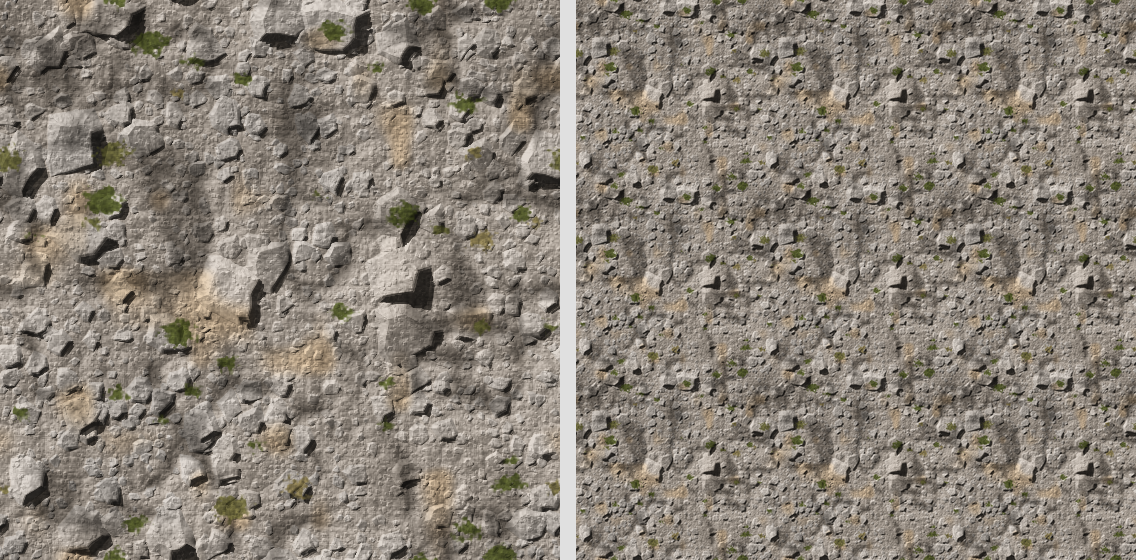
Left: one tile. Right: repeated 3 by 3.
This texture is drawn by a Shadertoy shader. Its source:

```glsl
// Sunlit scree: faceted stones of several sizes on craggy, gritty soil with
// sparse grass tufts. A wrapping height field is built from scattered convex
// stones and ridged noise, then lit from the upper left with cast shadows.

const vec2 TO_LIGHT = vec2(-0.68, 0.73);
const float LIGHT_SLOPE = 0.8;
const float TAU = 6.2831853;

// Sine hash of a lattice cell that wraps after n cells
float hash(vec2 cell, float n, float seed) {
    return fract(sin(dot(mod(cell, n), vec2(127.1, 311.7)) + seed * 74.7) * 43758.5453);
}

vec2 hash2(vec2 cell, float n, float seed) {
    return vec2(hash(cell, n, seed), hash(cell, n, seed + 0.37));
}

// Value noise with n whole cells across the canvas
float noise(vec2 p, float n, float seed) {
    vec2 g = p * n, c = floor(g), f = g - c;
    f = f * f * (3.0 - 2.0 * f);
    float low = mix(hash(c, n, seed), hash(c + vec2(1, 0), n, seed), f.x);
    float high = mix(hash(c + vec2(0, 1), n, seed), hash(c + vec2(1, 1), n, seed), f.x);
    return mix(low, high, f.y);
}

// Ridged noise: creases and grit, roughly 0 to 1
float crag(vec2 p) {
    float sum = 0.0, amp = 0.5, n = 9.0;
    for (int i = 0; i < 6; i++) {
        sum += amp * abs(2.0 * noise(p, n, float(i)) - 1.0);
        amp *= 0.52;
        n *= 2.0;
    }
    return sum;
}

// One layer of faceted stones: x = height, y = random value of the stone
vec2 stoneLayer(vec2 p, float n, float fill, float seed) {
    vec2 g = p * n, cell = floor(g), best = vec2(0.0);
    for (int j = -1; j <= 1; j++)
    for (int i = -1; i <= 1; i++) {
        vec2 c = cell + vec2(i, j);
        if (hash(c, n, seed) > fill) continue;
        vec2 q = g - c - 0.15 - 0.7 * hash2(c, n, seed + 1.0);
        if (dot(q, q) > 0.8) continue;
        vec2 rnd = hash2(c, n, seed + 2.0);
        float size = mix(0.18, 0.52, rnd.x);
        // Convex outline from jittered half planes
        float d = 0.0;
        for (int k = 0; k < 6; k++) {
            float jitter = fract(rnd.y * (17.3 + 13.7 * float(k)));
            float a = (float(k) + 0.75 * jitter + rnd.y * 6.0) * TAU / 6.0;
            d = max(d, dot(q, vec2(cos(a), sin(a))) * (0.85 + 0.4 * jitter));
        }
        vec2 tilt = (fract(rnd * 31.7) - 0.5) * 0.9;
        float h = min((size - d) * 1.7, size * 0.55 + dot(q, tilt)) / n;
        if (h > best.x) best = vec2(h, rnd.y);
    }
    return best;
}

vec2 higher(vec2 a, vec2 b) { return a.x > b.x ? a : b; }

// Boulders, rocks and pebbles with roughened outlines
vec2 stones(vec2 p) {
    p += 0.009 * (vec2(noise(p, 38.0, 11.0), noise(p, 38.0, 12.0)) - 0.5);
    vec2 s = stoneLayer(p, 9.0, 0.42, 20.0);
    s = higher(s, stoneLayer(p, 21.0, 0.5, 30.0));
    return higher(s, stoneLayer(p, 47.0, 0.5, 40.0));
}

float surface(vec2 p, float stoneHeight, float roughness) {
    return stoneHeight + 0.042 * roughness + stoneLayer(p, 104.0, 0.5, 50.0).x;
}

float surfaceAt(vec2 p) { return surface(p, stones(p).x, crag(p)); }

// Shadow cast by the stones, 0 = lit
float castShadow(vec2 p, float base) {
    float shade = 0.0;
    for (int i = 1; i <= 5; i++) {
        float t = 0.0012 * float(i * (i + 1));
        float rise = stones(p + TO_LIGHT * t).x - base - t * LIGHT_SLOPE;
        shade = max(shade, smoothstep(-0.0005, 0.003, rise));
    }
    return shade;
}

// Ragged grass tufts: x = cover, y = dryness
vec2 tufts(vec2 p, float n) {
    vec2 g = p * n, cell = floor(g), best = vec2(0.0);
    float ragged = noise(p, 90.0, 61.0) + noise(p, 190.0, 62.0) - 1.0;
    for (int j = -1; j <= 1; j++)
    for (int i = -1; i <= 1; i++) {
        vec2 c = cell + vec2(i, j);
        if (hash(c, n, 63.0) > 0.3) continue;
        vec2 rnd = hash2(c, n, 65.0);
        vec2 q = (g - c - hash2(c, n, 64.0)) * vec2(0.85, 1.15);
        float radius = mix(0.1, 0.34, rnd.x * rnd.x);
        float cover = smoothstep(0.06, -0.08, length(q) - radius + 0.22 * ragged);
        if (cover > best.x) best = vec2(cover, rnd.y);
    }
    return best;
}

void mainImage(out vec4 fragColor, in vec2 fragCoord) {
    vec2 p = fragCoord / iResolution.xy;
    float eps = 0.0017;
    vec2 stone = stones(p);
    float rough = crag(p);

    // Slope lighting
    float h = surface(p, stone.x, rough);
    vec2 slope = vec2(surfaceAt(p + vec2(eps, 0)) - h, surfaceAt(p + vec2(0, eps)) - h) / eps;
    float lit = -dot(slope, TO_LIGHT) / sqrt(1.0 + dot(slope, slope));
    float onStone = smoothstep(0.0, 0.003, stone.x);
    float tone = 0.6 + 0.26 * lit + onStone * (0.1 * stone.y - 0.02);
    tone += 0.12 * (noise(p, 256.0, 70.0) - 0.5) + 0.1 * (noise(p, 6.0, 71.0) - 0.5);
    tone *= mix(0.6, 1.0, smoothstep(0.1, 0.36, rough));
    tone *= 1.0 - 0.66 * castShadow(p, stone.x);
    tone = clamp(tone, 0.08, 0.88);

    // Warm soil and shadows, paler and greyer stone
    vec3 tint = mix(vec3(1.0, 0.9, 0.79), vec3(1.0, 0.965, 0.93), tone);
    tint = mix(tint, vec3(0.97, 0.96, 0.95), 0.5 * onStone * noise(p, 7.0, 72.0));
    tint *= mix(vec3(1.0), vec3(1.04, 0.97, 0.86), smoothstep(0.65, 0.95, noise(p, 14.0, 73.0)));
    vec3 color = tone * tint;

    // Vegetation
    vec2 grass = tufts(p, 13.0);
    vec3 leaf = mix(vec3(0.27, 0.30, 0.12), vec3(0.46, 0.41, 0.25), smoothstep(0.55, 1.0, grass.y));
    leaf *= 0.35 + 0.5 * noise(p, 220.0, 74.0) + 0.7 * tone;
    color = mix(color, leaf, 0.88 * grass.x);
    fragColor = vec4(color, 1.0);
}
```
